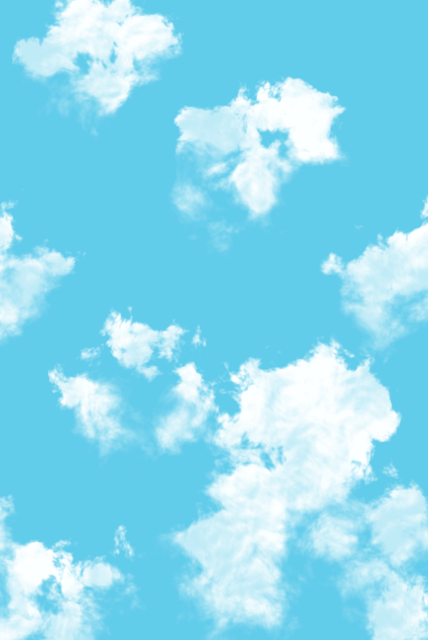
Reproduce this texture procedurally as a WebGL 2 fragment shader.

```glsl
#version 300 es
precision highp float;

#define SKY vec3(0.385, 0.80, 0.92)
#define CLOUD vec3(0.99, 1.0, 1.0)
#define CLOUD_COUNT 6
#define PUFF_COUNT 9
#define SMALL_SIZE 0.155
#define BIG_SIZE 0.275
#define MERGE 45.0
#define RAGGED 0.085
#define DETAIL 7.5
#define CRISP_EDGE 0.03
#define WISPY_EDGE 0.11
#define SHADE 0.6

uniform vec2 u_resolution;
out vec4 fragColor;

float hash(vec2 p) {
    vec3 q = fract(p.xyx * 0.1031);
    q += dot(q, q.yzx + 33.33);
    return fract((q.x + q.y) * q.z);
}

vec2 gradient(vec2 cell) {
    float angle = 6.2832 * hash(cell);
    return vec2(cos(angle), sin(angle));
}

float gradientNoise(vec2 p) {
    vec2 i = floor(p), f = fract(p);
    vec2 u = f * f * f * (f * (f * 6.0 - 15.0) + 10.0);
    vec2 e = vec2(0.0, 1.0);
    float low = mix(dot(gradient(i), f), dot(gradient(i + e.yx), f - e.yx), u.x);
    float high = mix(dot(gradient(i + e.xy), f - e.xy), dot(gradient(i + e.yy), f - e.yy), u.x);
    return mix(low, high, u.y);
}

float fbm(vec2 p) {
    float sum = 0.0, amp = 1.0;
    for (int i = 0; i < 5; i++) {
        sum += amp * gradientNoise(p);
        p = mat2(1.6, 1.2, -1.2, 1.6) * p + 17.3;
        amp *= 0.58;
    }
    return sum;
}

// Rounded lobes divided by narrow creases
float billow(vec2 p) {
    float sum = 0.0, amp = 1.0;
    for (int i = 0; i < 4; i++) {
        sum += amp * (abs(gradientNoise(p)) - 0.2);
        p = mat2(1.6, 1.2, -1.2, 1.6) * p + 9.1;
        amp *= 0.55;
    }
    return sum;
}

// x: signed depth inside the merged puffs, y: relative height within the cloud
vec2 cloudField(vec2 p) {
    float total = 0.0, height = 0.0;
    for (int i = 0; i < CLOUD_COUNT; i++) {
        float id = float(i);
        bool big = i == 4;
        float size = big ? BIG_SIZE : SMALL_SIZE + 0.03 * hash(vec2(id, 71.0));
        vec2 q = p - vec2(fract(0.19 + 0.38 * id), 1.36 - 0.26 * id);
        q.x -= floor(q.x + 0.5);
        for (int j = 0; j < PUFF_COUNT; j++) {
            float n = float(j);
            vec2 seed = vec2(id * 13.0 + 5.0, n * 7.0 + 3.0);
            float angle = 2.4 * n + 1.2 * hash(seed);
            vec2 o = sqrt((n + 0.5) / float(PUFF_COUNT)) * vec2(cos(angle), sin(angle));
            // The big cloud tapers into a tower, the others lean
            if (big) o.x *= 1.0 - 0.4 * o.y;
            else o = vec2(o.x * 1.1, o.y * 0.7 + o.x * 0.3);
            float radius = size * mix(big ? 0.42 : 0.28, 0.52, hash(seed + 41.0));
            float weight = exp(MERGE * (radius - length(q - o * size)));
            total += weight;
            height += weight * q.y / size;
        }
    }
    return vec2(log(total) / MERGE, height / total);
}

void main() {
    vec2 p = gl_FragCoord.xy / u_resolution.x;
    vec2 warp = vec2(gradientNoise(p * 9.0 + 3.7), gradientNoise(p * 9.0 + 51.2));
    vec2 w = p + 0.025 * warp;

    // Ragged outline with lobes on top and thin wisps below
    vec2 field = cloudField(w);
    float lobes = billow(w * 11.0);
    float depth = field.x + RAGGED * fbm(w * DETAIL) + 0.05 * lobes;
    float wisp = smoothstep(0.5, -0.8, field.y + 1.2 * gradientNoise(p * 5.0 + 29.0));
    float cover = smoothstep(0.0, mix(CRISP_EDGE, WISPY_EDGE, wisp), depth);

    // Mottled body, lit from the upper left
    float relief = lobes - billow((w + vec2(-0.008, 0.014)) * 11.0);
    float light = 0.52 + 0.7 * fbm(w * 5.0 + 83.0) + 0.75 * relief + 0.15 * field.y;
    float body = mix(SHADE, 1.0, smoothstep(0.0, 1.0, light));

    fragColor = vec4(mix(SKY, CLOUD, cover * body), 1.0);
}
```
